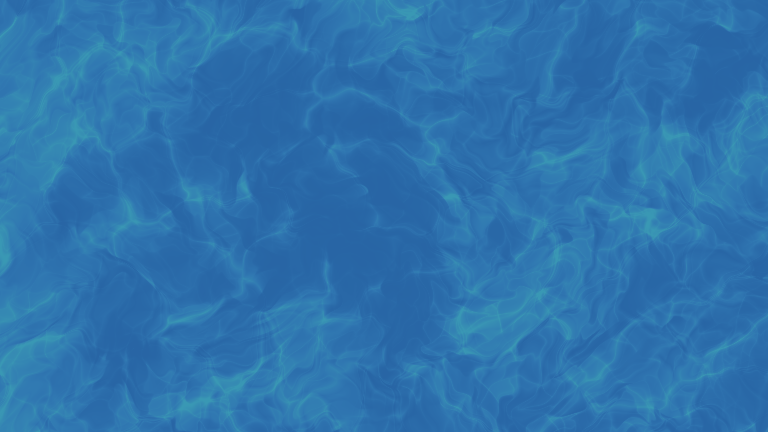
Reproduce this texture procedurally as a WebGL 1 fragment shader.

```glsl
precision highp float;
// Sunlit blue pool water: wrinkled caustic veins, pale patches and fine ripples.
uniform vec2 u_resolution;

vec2 hash2(vec2 c) {
  return fract(sin(vec2(dot(c, vec2(127.1, 311.7)), dot(c, vec2(269.5, 183.3)))) * 43758.5453);
}

// Layered sines that fold the plane like a moving surface.
vec2 swirl(vec2 p, float amount) {
  float freq = 3.0;
  for (int i = 0; i < 6; i++) {
    p += amount / freq * sin(freq * p.yx + vec2(1.7, 4.1) * float(i + 1));
    p = mat2(0.8, 0.6, -0.6, 0.8) * p;
    freq *= 1.75;
  }
  return p;
}

// Small crinkles that make every outline wobble.
vec2 wrinkle(vec2 p) {
  p += 0.007 * sin(36.0 * p.yx + 2.5 * sin(15.0 * p + 1.0));
  return p + 0.0032 * sin(88.0 * p.yx + 3.0 * sin(31.0 * p + 2.0));
}

// Cellular noise: x = gap between the two nearest seeds, y = softly blended cell tone.
vec2 cells(vec2 p) {
  vec2 base = floor(p);
  float near = 9.0, second = 9.0, tone = 0.0, total = 0.0;
  for (int j = -1; j <= 1; j++) {
    for (int i = -1; i <= 1; i++) {
      vec2 id = base + vec2(float(i), float(j));
      vec2 h = hash2(id);
      float d = length(id + 0.1 + 0.8 * h - p);
      second = min(second, max(near, d));
      near = min(near, d);
      float weight = exp(-20.0 * d);
      tone += weight * fract(h.x * 7.3 + h.y * 3.1);
      total += weight;
    }
  }
  return vec2(second - near, tone / total);
}

// Broad drifting brightness, 0 to 1.
float haze(vec2 p) {
  p += 0.12 * sin(5.0 * p.yx + vec2(0.6, 2.3));
  float s = sin(4.1 * p.x + 2.3 * p.y + 1.0) + sin(5.7 * p.y - 3.1 * p.x + 4.0)
          + 0.7 * sin(9.3 * p.x + 6.1 * p.y) + 0.6 * sin(13.0 * p.y - 7.0 * p.x);
  return clamp(0.47 + 0.2 * s, 0.0, 1.0);
}

// Thin crease: a bright line at each multiple of pi.
float ridge(float phase, float sharpness) {
  return pow(1.0 - abs(sin(phase)), sharpness);
}

// Crease with a lit crest and a shaded flank.
float relief(float phase) {
  return ridge(phase, 4.0) - 0.6 * ridge(phase + 0.55, 3.0);
}

void main() {
  vec2 p = gl_FragCoord.xy / u_resolution.y;
  vec2 q = wrinkle(p);
  float broad = haze(p);
  float patchy = haze(q * 2.3 + 5.0);

  // Three scales of folded cells
  vec2 flow = swirl(q, 0.34);
  vec2 fold = swirl(q * 1.3 + 3.7, 0.42);
  vec2 curl = swirl(q * 3.1 + 8.2, 0.5);
  vec2 large = cells(flow * 5.2);
  vec2 medium = cells(fold * 7.0 + 11.0);
  vec2 small = cells(curl * 5.5);

  // Diffuse light and translucent patches
  float light = 0.25 * broad * broad + 0.3 * exp(-5.0 * p.x) * (0.3 + patchy);
  light += 0.2 * large.y * large.y * (0.3 + broad);
  light += 0.24 * medium.y * medium.y * patchy;
  light += 0.16 * (small.y - 0.45) * (0.15 + broad * patchy * 1.6);

  // Caustic veins, broken up and softly haloed
  float veinMask = smoothstep(0.2, 0.8, 0.6 * patchy + 0.5 * small.y);
  float halo = exp(-4.5 * large.x);
  light += veinMask * (0.24 * exp(-20.0 * large.x) + 0.2 * halo);
  light += (0.2 + broad) * 0.24 * exp(-18.0 * medium.x) * smoothstep(0.2, 0.8, small.y);
  light += (0.1 + broad) * 0.19 * exp(-12.0 * small.x) * smoothstep(0.1, 0.7, patchy);

  // Ripple creases in bundles beside the veins and across the pale patches
  float active = 0.25 + 0.9 * smoothstep(0.25, 0.85, 0.45 * broad + 0.35 * medium.y + 0.35 * halo);
  light += active * 0.17 * relief(9.0 * curl.x + 2.0 * fold.y);
  light += active * 0.13 * relief(13.0 * curl.y + 3.0 * sin(8.0 * flow.x));
  light += active * halo * 0.14 * relief(16.0 * large.x + 5.0 * curl.x);
  light += active * 0.04 * sin(24.0 * curl.x + 5.0 * sin(11.0 * fold.y));
  light = clamp(light, 0.0, 1.0);

  // Deep blue to pale teal
  vec3 deep = vec3(0.155, 0.397, 0.647);
  vec3 middle = vec3(0.188, 0.465, 0.698);
  vec3 pale = vec3(0.225, 0.595, 0.705);
  vec3 color = mix(deep, middle, smoothstep(0.0, 0.42, light));
  color = mix(color, pale, smoothstep(0.24, 0.95, light));
  gl_FragColor = vec4(color, 1.0);
}
```
